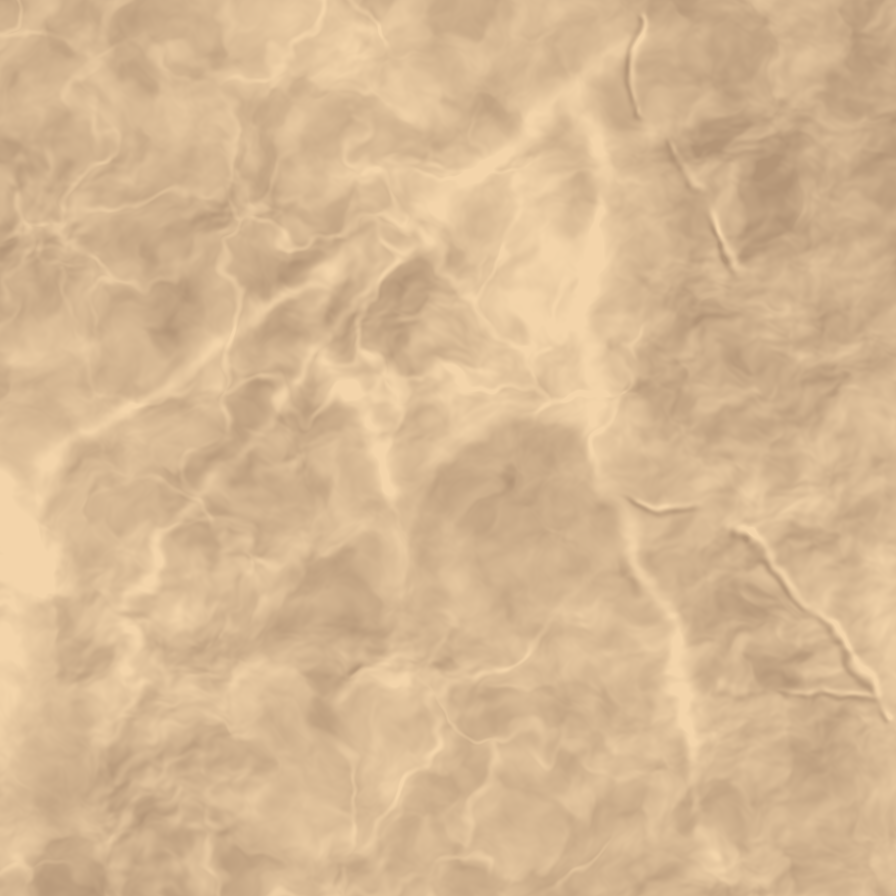
Reproduce this texture procedurally as a WebGL 1 fragment shader.

```glsl
precision highp float;
// Arid sandy terrain seen from above: pale dry channels, a dark hill and wrinkled slopes.
// Layered sines give mottling and relief, cellular borders give the fine channel web,
// and warped segment distances give the main channels and gullies.

uniform vec2 u_resolution;

vec2 hash2(vec2 p) {
  return fract(sin(vec2(dot(p, vec2(127.1, 311.7)), dot(p, vec2(269.5, 183.3)))) * 43758.55);
}

// Rotated, self-bent sine octaves, roughly -1 to 1
float layers(vec2 p) {
  float sum = 0.0, amp = 0.5;
  for (int i = 0; i < 5; i++) {
    p = mat2(0.8, 0.6, -0.6, 0.8) * p * 1.7 + vec2(1.7, 9.2);
    sum += amp * sin(p.x + 1.5 * sin(p.y * 0.7)) * sin(p.y + 1.4 * sin(p.x * 0.8 + 2.0));
    amp *= 0.62;
  }
  return sum;
}

// Gap between the two nearest cell points: zero along cell borders
float cellBorder(vec2 p) {
  vec2 cell = floor(p);
  float near = 8.0, second = 8.0;
  for (int j = -1; j <= 1; j++) {
    for (int i = -1; i <= 1; i++) {
      vec2 id = cell + vec2(float(i), float(j));
      float d = length(id + hash2(id) - p);
      second = min(second, max(near, d));
      near = min(near, d);
    }
  }
  return second - near;
}

// Soft stripe along a segment
float channel(vec2 p, vec2 a, vec2 b, float width) {
  vec2 ab = b - a;
  float d = length(p - a - ab * clamp(dot(p - a, ab) / dot(ab, ab), 0.0, 1.0)) / width;
  return exp(-d * d);
}

// Cut with one lit and one shaded bank
float gully(vec2 p, vec2 a, vec2 b) {
  return channel(p, a, b, 0.005) - channel(p + vec2(0.006, 0.005), a, b, 0.005);
}

// Soft round region, 1 at its centre
float region(vec2 p, vec2 center, vec2 size) {
  vec2 d = (p - center) / size;
  return exp(-dot(d, d));
}

// Slopes stretched along a shallow diagonal
float slopes(vec2 p) {
  return layers(mat2(0.94, -0.34, 0.34, 0.94) * p * vec2(14.0, 19.0));
}

void main() {
  vec2 p = gl_FragCoord.xy / u_resolution;
  vec2 bend = vec2(layers(p * 9.0), layers(p * 9.0 + 40.0));
  vec2 q = p + 0.02 * bend;

  // Broad ground tone, then firm-edged patches and small blotches
  float tone = 0.53 + 0.25 * layers(p * 3.5 + 5.0) + 0.2 * layers(q * 11.0 + 20.0);
  tone -= 0.26 * smoothstep(0.08, 0.3, layers(q * 9.0 + 71.0));
  tone += 0.3 * layers(q * 23.0 + 13.0);
  tone -= 0.27 * region(q, vec2(0.1, 0.76), vec2(0.2, 0.16));
  tone -= 0.25 * region(q, vec2(0.92, 0.82), vec2(0.2, 0.28));
  tone -= 0.12 * region(q, vec2(0.45, 0.15), vec2(0.3, 0.14));
  tone += 0.32 * region(q, vec2(0.6, 0.61), vec2(0.1, 0.16));
  tone += 0.4 * region(q, vec2(0.0, 0.28), vec2(0.04, 0.25));
  tone += 0.4 * region(q, vec2(0.38, 0.79), vec2(0.045, 0.03));

  // Relief lit from the upper left, strongest in rugged patches
  float rugged = smoothstep(-0.05, 0.4, layers(p * 5.0 + 60.0));
  rugged = max(rugged, region(p, vec2(0.87, 0.5), vec2(0.15, 0.5)));
  float relief = slopes(q) - slopes(q + vec2(-0.006, 0.007));
  tone += relief * mix(0.15, 0.65, rugged);

  // Dark hill with a crisp crest that fades downhill
  float rim = length((q - vec2(0.585, 0.33)) / vec2(0.135, 0.205));
  float hill = (1.0 - smoothstep(0.93, 1.03, rim)) * smoothstep(0.2, 0.5, q.y);
  tone -= 0.42 * hill;
  tone += 0.22 * exp(-pow((rim - 1.08) / 0.06, 2.0)) * smoothstep(0.42, 0.52, q.y);

  // Fine channel web, fading in and out
  float web = 1.0 - smoothstep(0.0, 0.13, cellBorder(q * 7.5 + 0.25 * bend + 3.0));
  float webArea = 0.7 * smoothstep(-0.1, 0.4, layers(p * 5.0 + 33.0));
  webArea = max(webArea, region(p, vec2(0.36, 0.66), vec2(0.24, 0.22)));
  tone += 0.42 * web * webArea * (1.0 - 0.8 * hill) * (1.0 - 0.7 * smoothstep(0.66, 0.74, p.x));

  // Main pale channels of uneven strength
  float flow = channel(q, vec2(0.04, 0.48), vec2(0.25, 0.62), 0.011);
  flow = max(flow, channel(q, vec2(0.25, 0.62), vec2(0.48, 0.77), 0.01));
  flow = max(flow, channel(q, vec2(0.48, 0.77), vec2(0.73, 0.96), 0.015));
  flow = max(flow, channel(q, vec2(0.14, 0.32), vec2(0.36, 0.62), 0.007));
  flow = max(flow, channel(q, vec2(0.36, 0.62), vec2(0.47, 0.74), 0.009));
  flow = max(flow, channel(q, vec2(0.37, 0.61), vec2(0.44, 0.46), 0.014));
  flow = max(flow, channel(q, vec2(0.66, 0.86), vec2(0.66, 0.51), 0.014));
  flow = max(flow, channel(q, vec2(0.66, 0.51), vec2(0.75, 0.3), 0.009));
  flow = max(flow, channel(q, vec2(0.75, 0.3), vec2(0.79, 0.05), 0.01));
  flow = max(flow, channel(q, vec2(0.0, 0.46), vec2(0.04, 0.36), 0.016));
  tone += flow * (0.45 + 0.35 * bend.y);

  // Broken, shadowed gullies on the eastern slope
  float cuts = gully(q, vec2(0.72, 0.98), vec2(0.72, 0.88)) + gully(q, vec2(0.72, 0.88), vec2(0.85, 0.66));
  cuts += gully(q, vec2(0.71, 0.45), vec2(0.84, 0.41)) + gully(q, vec2(0.84, 0.41), vec2(1.0, 0.2));
  cuts += gully(q, vec2(0.8, 0.24), vec2(0.98, 0.22));
  tone += 0.6 * cuts * smoothstep(-0.5, 0.3, layers(p * 14.0 + 8.0));

  tone = clamp(0.5 + 1.15 * (tone - 0.43), -0.35, 1.2);
  vec3 sand = mix(vec3(0.76, 0.64, 0.51), vec3(0.92, 0.80, 0.64), tone);
  gl_FragColor = vec4(sand, 1.0);
}
```
